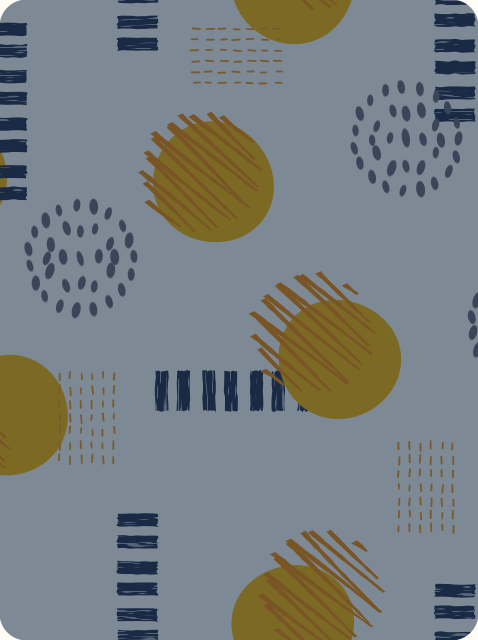
A Shadertoy shader for this pattern:

```glsl
#define TILE 768.0                      // design units per canvas height
#define CORNER 32.0
#define PAPER vec3(1.0, 0.99, 0.96)
#define GROUND vec3(0.49, 0.54, 0.59)
#define DISC vec3(0.485, 0.41, 0.14)
#define HATCH vec3(0.475, 0.335, 0.15)
#define BAR vec3(0.10, 0.165, 0.27)
#define DOT vec3(0.235, 0.265, 0.345)
#define DASH vec3(0.47, 0.36, 0.19)
#define HATCH_ANGLE 0.72
#define HATCH_STEP 11.5

const float TAU = 6.2831853;
float pixel;                            // one pixel in design units

float hash(vec2 p) {
    return fract(sin(dot(p, vec2(127.1, 311.7))) * 43758.5453);
}

float noise(vec2 p) {
    vec2 i = floor(p), f = fract(p);
    f = f * f * (3.0 - 2.0 * f);
    return mix(mix(hash(i), hash(i + vec2(1, 0)), f.x),
               mix(hash(i + vec2(0, 1)), hash(i + 1.0), f.x), f.y);
}

float ink(float d) { return clamp(0.5 - d / pixel, 0.0, 1.0); }

float box(vec2 p, vec2 halfSize) {
    vec2 d = abs(p) - halfSize;
    return length(max(d, 0.0)) + min(max(d.x, d.y), 0.0);
}

// Offset from the nearest copy of a centre in the repeating tile
vec2 offsetFrom(vec2 p, vec2 centre) {
    vec2 d = p - centre;
    return d - TILE * round(d / TILE);
}

// Four pairs of scribbled bars set along x
float bars(vec2 q, float seed) {
    float s = q.x + 98.5;
    float pair = clamp(round((s - 13.0) / 57.0), 0.0, 3.0);
    s -= 57.0 * pair;
    float second = step(13.0, s);
    float id = seed * 8.0 + pair * 2.0 + second;
    vec2 b = vec2(s - 26.0 * second, q.y);
    vec2 wobble = vec2(noise(vec2(b.y * 0.12, id * 7.3)), noise(vec2(b.x * 0.5, id * 5.1))) - 0.5;
    float body = ink(box(b + wobble * vec2(1.6, 2.5), vec2(7.0, 23.3)) - 0.7);
    float lean = b.x + b.y * 0.09 * (hash(vec2(id, 3.0)) - 0.5);
    float streak = noise(vec2(lean * 0.75 + id * 13.0, b.y * 0.055 + id * 3.7));
    float gap = smoothstep(0.68, 0.86, streak) * step(abs(b.x), 6.3);
    return body * (1.0 - 0.6 * gap);
}

float disc(vec2 q, float seed) {
    float a = atan(q.y, q.x);
    return ink(length(q) - 72.5 - 1.2 * sin(2.0 * a + seed) - 0.9 * sin(3.0 * a + seed * 2.0));
}

// Tapered slanting strokes filling a round outline
float hatching(vec2 q, float seed) {
    if (length(q) > 90.0) return 0.0;
    float c = cos(HATCH_ANGLE), s = sin(HATCH_ANGLE), cover = 0.0;
    q = vec2(c * q.x + s * q.y, c * q.y - s * q.x);
    for (float i = -6.0; i <= 6.0; i++) {
        vec2 id = vec2(i, seed);
        float row = i * HATCH_STEP + 4.0 * (hash(id) - 0.5);
        float reach = sqrt(max(5000.0 - row * row, 150.0)) + 7.0 * (hash(id + 20.0) - 0.5);
        float t = clamp(q.x / reach * 0.5 + 0.5, 0.0, 1.0);
        float tilt = 0.055 * (mod(i, 2.0) * 2.0 - 1.0) + 0.06 * (hash(id + 40.0) - 0.5);
        float bow = 2.0 * sin(t * 3.0) * (hash(id + 60.0) - 0.5);
        float width = mix(3.1, 1.3, t) + 0.8 * (noise(vec2(q.x * 0.12, i + seed * 9.0)) - 0.5);
        float d = max(abs(q.y - row - tilt * q.x - bow) - width, abs(q.x + 0.4 * (q.y - row)) - reach);
        cover = max(cover, ink(d));
    }
    return cover;
}

// Upright oval dots in rings around a central one
float dots(vec2 q, float seed) {
    if (length(q) > 85.0) return 0.0;
    float cover = 0.0;
    for (int ring = 0; ring < 4; ring++) {
        int count = ring == 0 ? 1 : ring == 1 ? 4 : ring == 2 ? 10 : 19;
        vec2 radius = ring == 0 ? vec2(0) : ring == 1 ? vec2(20.5, 31) : ring == 2 ? vec2(40, 38) : vec2(62.5);
        for (int i = 0; i < count; i++) {
            vec2 id = vec2(ring * 20 + i, seed);
            float a = TAU * float(i) / float(count);
            if (ring == 2) a -= 0.2 * sin(2.0 * a);
            vec2 jitter = vec2(hash(id), hash(id + 30.0)) - 0.5;
            vec2 d = q - radius * vec2(cos(a), sin(a)) - 3.0 * jitter;
            d.x += d.y * 0.5 * (hash(id + 50.0) - 0.5);
            vec2 size = vec2(4.7, ring == 0 ? 11.0 : 8.6) * (0.78 + 0.36 * hash(id + 70.0));
            cover = max(cover, ink((length(d / size) - 1.0) * size.x));
        }
    }
    return cover;
}

// Six rows of seven short dashes
float dashes(vec2 q, float seed) {
    vec2 cell = clamp(round(q / vec2(16.5, 13.0) + vec2(0, 0.5)), vec2(-3, -2), vec2(3, 3));
    vec2 id = cell + seed * 17.0;
    vec2 d = q - (cell - vec2(0, 0.5)) * vec2(16.5, 13.0);
    d -= vec2(4.0, 1.6) * (vec2(hash(id), hash(id + 9.0)) - 0.5);
    d.y += d.x * 0.2 * (hash(id + 5.0) - 0.5);
    d.x -= clamp(d.x, -1.0, 1.0) * (3.0 + 1.6 * hash(id + 3.0)) * min(abs(d.x) / 4.0, 1.0);
    return ink(length(d) - 1.15);
}

void mainImage(out vec4 fragColor, in vec2 fragCoord) {
    pixel = TILE / iResolution.y;
    vec2 p = vec2(fragCoord.x, iResolution.y - fragCoord.y) * pixel;
    vec3 col = GROUND;

    // Bars lying beneath the discs
    float bar = bars(offsetFrom(p, vec2(165, 722.5)).yx, 1.0);
    bar = max(bar, bars(offsetFrom(p, vec2(546, 807.5)).yx, 2.0));
    bar = max(bar, bars(offsetFrom(p, vec2(292.5, 469)), 3.0));
    col = mix(col, BAR, bar);

    // Discs with their shifted hatching
    vec4 placed[5] = vec4[5](vec4(256, 219, -15, -13), vec4(407, 431, -32, -31),
        vec4(352, 749, 34, -40), vec4(9, 499, -70, 41), vec4(-64, 215, -15, -13));
    for (int i = 0; i < 5; i++) {
        vec2 q = offsetFrom(p, placed[i].xy);
        col = mix(col, DISC, disc(q, float(i)));
        col = mix(col, HATCH, hatching(q - placed[i].zw, float(i)));
    }
    col = mix(col, BAR, bars(offsetFrom(p, vec2(8, 133.5)).yx, 4.0));

    // Dash grids and dot clusters on top
    float dash = dashes(offsetFrom(p, vec2(284, 67)), 1.0);
    dash = max(dash, dashes(offsetFrom(p, vec2(104, 501)).yx, 2.0));
    dash = max(dash, dashes(offsetFrom(p, vec2(511, 585)).yx, 3.0));
    col = mix(col, DASH, dash);
    float dot3 = dots(offsetFrom(p, vec2(97, 309)), 1.0);
    dot3 = max(dot3, dots(offsetFrom(p, vec2(488, 167)), 2.0));
    dot3 = max(dot3, dots(offsetFrom(p, vec2(628, 390)), 3.0));
    col = mix(col, DOT, dot3);

    // Rounded sheet
    vec2 halfSheet = 0.5 * iResolution.xy * pixel;
    float sheet = box(p - halfSheet, halfSheet - CORNER) - CORNER;
    fragColor = vec4(mix(PAPER, col, ink(sheet - 0.5 * pixel)), 1.0);
}
```
